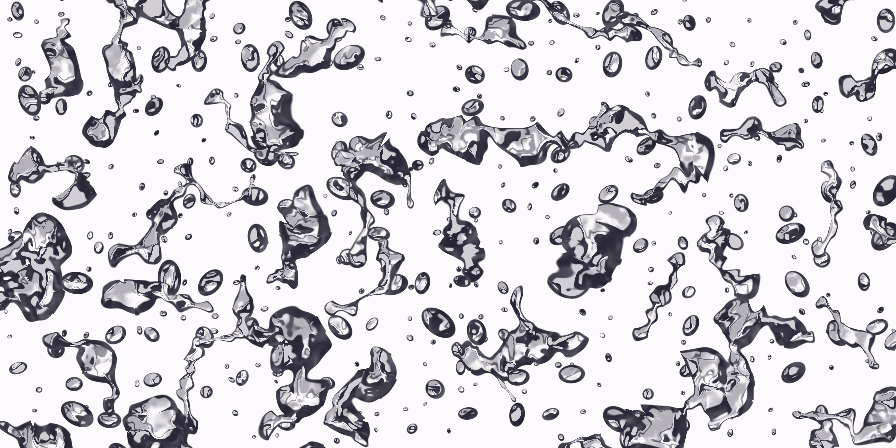
Reproduce this texture procedurally as a Shadertoy shader.

```glsl
vec2 hash2(vec2 p) {
    vec3 q = fract(p.xyx * vec3(.1031, .1030, .0973));
    q += dot(q, q.yzx + 33.33);
    return fract((q.xx + q.yz) * q.zy);
}

float noise(vec2 p) {
    vec2 i = floor(p), f = fract(p);
    f = f * f * (3. - 2. * f);
    return mix(mix(hash2(i).x, hash2(i + vec2(1, 0)).x, f.x),
               mix(hash2(i + vec2(0, 1)).x, hash2(i + 1.).x, f.x), f.y);
}

// Shapes are (signed distance, local radius); the union blends both
vec2 blend(vec2 a, vec2 b, float k) {
    float t = clamp(.5 + .5 * (b.x - a.x) / k, 0., 1.);
    return mix(b, a, t) - vec2(k * t * (1. - t), 0.);
}

// Bulbs joined by pinched necks, strung along a wandering path
vec2 splashes(vec2 p) {
    p += .05 * (vec2(noise(p * 10.), noise(p * 10. + 17.)) - .5);
    p += .018 * (vec2(noise(p * 30. + 5.), noise(p * 30. + 41.)) - .5);
    vec2 shape = vec2(1., .03);
    for (int k = 0; k < 9; k++) {
        vec2 id = floor(p / .2) + vec2(k % 3, k / 3) - 1.;
        vec2 h = hash2(id + 71.);
        float angle = (h.x - .5) * 2.4, size = mix(.6, 1.3, h.y);
        vec2 a = (id + .5 + .5 * (hash2(id + 13.) - .5)) * .2;
        a -= .1 * vec2(cos(angle), sin(angle));
        float ra = .022 * size;
        for (int i = 0; i < 4; i++) {
            h = hash2(id * 5.3 + float(i) * 19.7 + 100.);
            angle += (h.x - .5) * 2.2;
            vec2 ab = (.03 + .04 * h.y) * vec2(cos(angle), sin(angle));
            h = hash2(id * 3.1 + float(i) * 7.9 + 200.);
            float rb = size * mix(.008, .056, h.x * h.x);
            float t = clamp(dot(p - a, ab) / dot(ab, ab), 0., 1.);
            float r = mix(ra, rb, t) * (1. - 2.4 * t * (1. - t));
            shape = blend(shape, vec2(length(p - a - t * ab) - r, r), .012);
            a += ab;
            ra = rb;
        }
    }
    return shape;
}

// Loose oval drops, one or none in each cell
vec2 drops(vec2 p, float cell, float small, float large, float share) {
    vec2 shape = vec2(1., small);
    for (int k = 0; k < 9; k++) {
        vec2 id = floor(p / cell) + vec2(k % 3, k / 3) - 1.;
        vec2 h = hash2(id + cell * 900.), g = hash2(id + 57.);
        if (g.x > share) continue;
        vec2 q = p - (id + .5 + .6 * (h - .5)) * cell;
        float angle = 6.28 * g.y, r = mix(small, large, h.x * h.y + .3 * g.y);
        q = mat2(cos(angle), -sin(angle), sin(angle), cos(angle)) * q;
        float d = length(q * vec2(1., 1. + .6 * h.y)) - r;
        if (d < shape.x) shape = vec2(d, r);
    }
    return shape;
}

vec2 layerShape(vec2 p, int layer) {
    if (layer == 0) return drops(p, .055, .004, .011, .5);
    if (layer == 1) return drops(p, .1, .012, .037, .75);
    return splashes(p);
}

// Dark uneven rim, pale body and crisp bent reflections
vec3 liquid(vec2 p, vec2 shape, vec2 normal, float pixel) {
    float depth = clamp(-shape.x / shape.y, 0., 1.);
    float soft = .02 + .5 * pixel / shape.y;
    float lean = dot(normal, vec2(.6, -.8));
    vec2 bent = p * 24. + normal * (1. - depth) * .6;
    float swirl = noise(bent + 1.4 * noise(p * 34.));
    float fine = noise(p * 55. + 2.5 * swirl);

    float rim = .15 + .34 * swirl + .15 * lean;
    float light = smoothstep(rim - soft, rim + soft, depth);
    float patches = swirl * .75 + fine * .25;
    light *= 1. - smoothstep(.53, .57, patches);
    float body = mix(.66, 1., smoothstep(.15, .75, fine + .25 * lean));
    float ink = .16 * fine * fine + .12 * smoothstep(.7, 0., depth) * fine;
    // Bright slivers lie inside the dark reflections
    float sliver = smoothstep(.68, .72, patches) * smoothstep(.2, .3, depth);
    ink = mix(ink, .8, sliver);
    float crease = 1. - smoothstep(.01, .04, abs(patches - .42));
    float tone = mix(ink, body - .45 * crease, light);
    return mix(vec3(.15, .14, .20), vec3(.99, .98, .99), tone);
}

void mainImage(out vec4 fragColor, in vec2 fragCoord) {
    vec2 p = fragCoord / iResolution.y;
    float pixel = 1. / iResolution.y;
    vec3 color = vec3(.99, .98, .99);
    for (int layer = 0; layer < 3; layer++) {
        vec2 shape = layerShape(p, layer);
        if (shape.x > pixel) continue;
        vec2 slope = vec2(layerShape(p + vec2(.002, 0), layer).x,
                          layerShape(p + vec2(0, .002), layer).x) - shape.x;
        vec2 normal = slope / max(length(slope), 1e-5);
        float cover = 1. - smoothstep(-.6 * pixel, .6 * pixel, shape.x);
        color = mix(color, liquid(p, shape, normal, pixel), cover);
    }
    fragColor = vec4(color, 1.);
}
```
